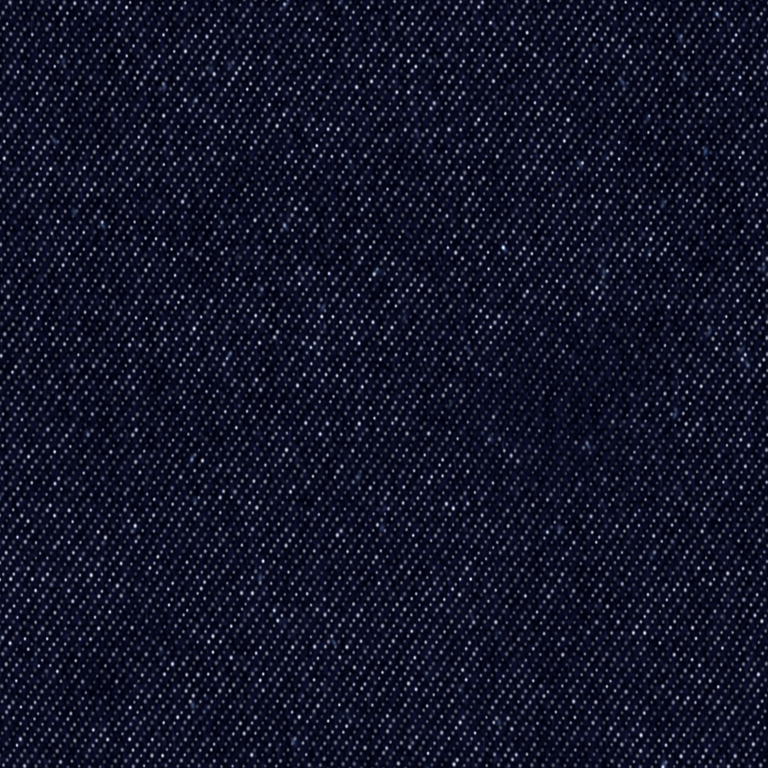
Write a three.js fragment shader that draws this texture.

```glsl
// Dark indigo denim: a steep twill of pale weft dots between blue warp yarns.
#define WARPS 210.0            // warp yarns across, three per diagonal
#define WEFTS 144.0            // weft rows down
#define TWILL 3.0              // warps between dots in a row
#define DOT_SIZE vec2(0.33, 0.28)
#define DOT_GAIN 0.61
#define DRIFT 0.0016           // waviness of the yarns
#define FLECK_GRID 34.0
#define FLECK_SHARE 0.10
#define INK vec3(0.000, 0.004, 0.060)
#define INDIGO vec3(0.045, 0.059, 0.168)
#define COTTON vec3(0.87, 0.89, 0.89)

varying vec2 vUv;

float hash(vec2 p) {
  vec3 q = fract(vec3(p.xyx) * 0.1031);
  q += dot(q, q.yzx + 33.33);
  return fract((q.x + q.y) * q.z);
}

vec2 hash2(vec2 p) {
  return vec2(hash(p), hash(p + 57.3));
}

float valueNoise(vec2 p) {
  vec2 i = floor(p);
  vec2 f = fract(p);
  f = f * f * (3.0 - 2.0 * f);
  return mix(mix(hash(i), hash(i + vec2(1.0, 0.0)), f.x),
             mix(hash(i + vec2(0.0, 1.0)), hash(i + 1.0), f.x), f.y);
}

// Layered sines bend the yarns gently.
vec2 yarnDrift(vec2 p) {
  return DRIFT * vec2(sin(p.y * 7.0 + 2.0 * sin(p.x * 5.0)) + 0.5 * sin(p.y * 19.0 + p.x * 8.0),
                      sin(p.x * 9.0 + 1.5 * sin(p.y * 4.0)) + 0.5 * sin(p.x * 23.0 - p.y * 6.0));
}

// Pale weft showing as dots that step one warp per row.
float weftDots(vec2 thread) {
  float light = 0.0;
  float baseRow = floor(thread.y);
  for (int j = -1; j <= 1; j++) {
    float row = baseRow + float(j);
    float diagonal = floor((thread.x - row + 0.5) / TWILL);
    vec2 id = vec2(diagonal, row) + 300.0;
    vec2 center = vec2(row - 0.5 + (diagonal + 0.5) * TWILL, row + 0.5);
    center += (hash2(id) - 0.5) * vec2(0.30, 0.22);
    float wear = hash(id + 19.7);
    vec2 size = DOT_SIZE * mix(0.84, 1.15, hash(id + 41.1));
    vec2 d = (thread - center) / size;
    float r2 = dot(d, d);
    float strength = 0.42 + 0.62 * wear + 0.5 * pow(wear, 10.0);
    light += strength * exp(-0.5 * r2 - 0.08 * r2 * r2);
  }
  return light;
}

// Sparse cellular flecks of lint, stretched along the warp.
float lintFlecks(vec2 p) {
  vec2 cell = floor(p * FLECK_GRID);
  float light = 0.0;
  for (int j = -1; j <= 1; j++) {
    for (int i = -1; i <= 1; i++) {
      vec2 id = cell + vec2(float(i), float(j)) + 80.0;
      vec2 d = p * FLECK_GRID - (id - 80.0) - hash2(id);
      d.x += d.y * (hash(id + 9.0) - 0.5);
      float lit = step(1.0 - FLECK_SHARE, hash(id + 23.0));
      light += lit * hash(id + 31.0) * exp(-dot(d * d, vec2(130.0, 36.0)));
    }
  }
  return light;
}

void main() {
  // Worn patch where the weave shifts and its dots fade.
  vec2 toPatch = (vUv - vec2(0.73, 0.47)) / vec2(0.13, 0.12);
  float patchMask = exp(-dot(toPatch, toPatch));
  vec2 cloth = vUv + yarnDrift(vUv);
  cloth.y += 0.006 * patchMask * toPatch.x;
  vec2 thread = cloth * vec2(WARPS, WEFTS);

  // Warp yarns: rounded, uneven, with fine fibres and long streaks.
  float yarn = 0.5 - 0.5 * cos(6.28318 * thread.x);
  float fibre = valueNoise(thread * vec2(1.6, 1.3));
  float streak = valueNoise(vec2(thread.x * 0.8, thread.y * 0.06));
  float cloud = valueNoise(vUv * 7.0) * 0.6 + valueNoise(vUv * 19.0 + 11.0) * 0.4;
  float valley = cos(6.28318 * (thread.x - thread.y - 0.5) / TWILL);
  float blue = 0.10 * yarn + 0.95 * fibre + 0.30 * streak + 0.20 * cloud - 0.14 * valley - 0.42;
  vec3 color = mix(INK, INDIGO, clamp(blue, 0.0, 1.4));

  // Weft dots, dimmed by broad tone changes and the worn patch.
  float tone = (0.75 + 0.32 * cloud + 0.20 * streak) * (1.0 - 0.45 * patchMask);
  float weft = DOT_GAIN * tone * weftDots(thread);
  color += COTTON * weft;

  // Lint and loose pale fibres.
  float loose = smoothstep(0.78, 1.0, valueNoise(thread * vec2(0.9, 0.4) + 70.0));
  color += vec3(0.25, 0.32, 0.40) * (0.9 * lintFlecks(cloth) + 0.22 * loose * fibre);

  gl_FragColor = vec4(clamp(color, 0.0, 1.0), 1.0);
}
```
